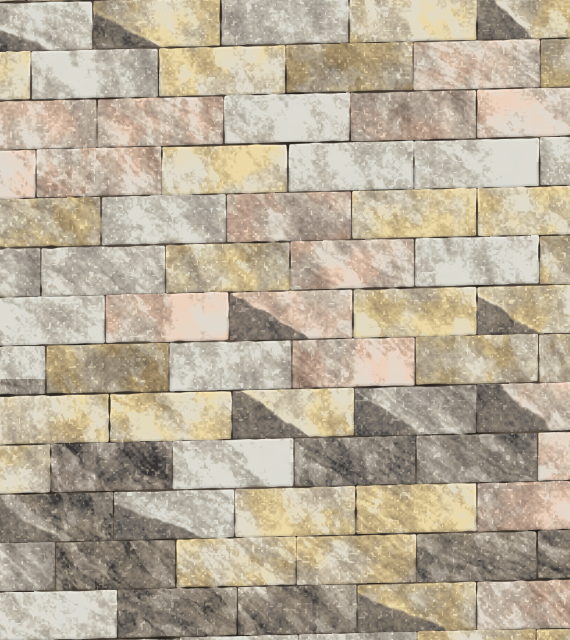
Write a Shadertoy shader that draws this texture.

```glsl
const float ROW_HEIGHT = 0.0768;
const float ROW_TILT = 0.024;
const float FIRST_JOINT = 0.0807;    // depth of the first bed joint at the left edge
const float JOINT_X = 0.745;         // column where the even rows share a joint
const float STONE_WIDTH_TOP = 0.2;
const float STONE_WIDTH_BOTTOM = 0.187;
const float JOINT_HALF = 0.0009;
const float CORNER_RADIUS = 0.003;
const float EDGE_WOBBLE = 0.0022;
const float RELIEF = 1.7;
const vec3 JOINT_COLOR = vec3(0.22, 0.19, 0.16);
const vec3 OCHRE = vec3(1.06, 0.99, 0.80);
const vec3 ROSE = vec3(1.07, 0.96, 0.91);
const vec3 GREY = vec3(0.99, 1.0, 1.01);
const vec3 TONES[6] = vec3[6](
    vec3(0.22, 0.21, 0.21), vec3(0.42, 0.40, 0.38), vec3(0.55, 0.51, 0.46),
    vec3(0.65, 0.62, 0.58), vec3(0.76, 0.73, 0.67), vec3(0.87, 0.86, 0.82));

float hash(vec2 p) {
    return fract(sin(dot(p, vec2(127.1, 311.7))) * 43758.5);
}

float noise(vec2 p) {
    vec2 i = floor(p), f = fract(p);
    f = f * f * (3.0 - 2.0 * f);
    return mix(mix(hash(i), hash(i + vec2(1, 0)), f.x),
               mix(hash(i + vec2(0, 1)), hash(i + vec2(1, 1)), f.x), f.y);
}

float fbm(vec2 p) {
    float sum = 0.0, amp = 0.5;
    for (int i = 0; i < 5; i++) {
        sum += amp * noise(p);
        p = mat2(1.6, 1.2, -1.2, 1.6) * p + 7.3;
        amp *= 0.5;
    }
    return sum;
}

vec3 toneColor(float tone) {
    tone = clamp(tone, 0.0, 4.999);
    int i = int(tone);
    return mix(TONES[i], TONES[i + 1], fract(tone));
}

float roundedBox(vec2 p, vec2 halfSize, float r) {
    vec2 d = abs(p) - halfSize + r;
    return length(max(d, 0.0)) + min(max(d.x, d.y), 0.0) - r;
}

// Split stone face; q is measured from the stone centre
vec3 stoneFace(vec2 p, vec2 q, vec2 id, float depth) {
    vec2 seed = 19.0 * vec2(hash(id + 3.1), hash(id + 8.7));
    float kind = hash(id + 1.7);
    float darkChance = mix(0.10, 0.27, smoothstep(0.5, 0.65, depth));
    float isDark = step(kind, darkChance);

    // Overall tone, with a change halfway along some stones
    float tone = mix(mix(2.5, 4.5, sqrt(hash(id + 5.3))), 1.5, isDark);
    float halfStep = smoothstep(-0.006, 0.006, q.x + 0.02 * (noise(p * 45.0) - 0.5));
    tone += halfStep * step(0.55, hash(id + 6.1)) * (hash(id + 9.4) - 0.5) * 2.2;

    // Leaning mineral blotches and pale crust
    float lean = mix(0.3, 0.95, hash(id + 2.2));
    vec2 along = mat2(cos(lean), -sin(lean), sin(lean), cos(lean)) * p;
    vec2 m = along * vec2(34.0, 17.0) + seed;
    float blotch = fbm(m);
    float cloud = fbm(p * 13.0 + seed.yx);
    tone += 3.4 * (blotch - 0.48) + 2.0 * (cloud - 0.48);
    float crust = smoothstep(0.54, 0.60, fbm(along * vec2(48.0, 26.0) + seed.yx + 4.0));
    tone += crust * mix(0.75, 1.1, isDark);

    // Diagonal strata, strongest in dark stones
    float veinAngle = mix(0.4, 0.8, hash(id + 4.6));
    float across = dot(q, vec2(sin(veinAngle), cos(veinAngle)));
    across += 0.022 * (fbm(p * 22.0 + seed) - 0.5);
    float strata = noise(vec2(across * 210.0, q.x * 9.0) + seed);
    tone += (strata - 0.5) * mix(0.35, 1.3, max(isDark, step(0.78, kind)));

    // Charcoal wedge bordered by a pale vein
    float hasWedge = step(0.84, hash(id + 7.9));
    float border = across + mix(0.012, 0.04, hash(id + 0.6));
    float wedge = hasWedge * smoothstep(0.003, -0.003, border);
    float vein = max(hasWedge, isDark) * smoothstep(0.005, 0.001, abs(border - 0.003));
    tone = mix(tone, 1.0 + 1.8 * (blotch - 0.45), wedge * 0.9);
    tone += vein * 0.8 * noise(p * 90.0);

    // Broken relief, fine grain and bright crystals
    float relief = blotch - fbm(m + vec2(-0.10, 0.12));
    tone += RELIEF * relief;
    tone += 1.1 * (noise(p * 290.0) - 0.5) + 0.7 * (noise(p * 130.0 + 5.0) - 0.5);
    tone += 1.3 * smoothstep(0.76, 0.92, noise(p * 230.0 + 31.0));

    // Mineral tint
    float tintPick = hash(id + 11.3);
    vec3 tint = tintPick < 0.55 ? OCHRE : (tintPick < 0.76 ? ROSE : GREY);
    float stain = smoothstep(0.32, 0.62, fbm(along * 20.0 + seed + 9.0));
    float tintAmount = mix(0.3, 1.0, stain) * (1.0 - 0.8 * max(isDark, wedge)) * (1.0 - 0.5 * crust);
    return toneColor(tone) * mix(vec3(1), tint, tintAmount);
}

void mainImage(out vec4 fragColor, in vec2 fragCoord) {
    vec2 p = fragCoord / iResolution.y;
    float pixel = 0.8 / iResolution.y;
    float depth = 1.0 - p.y;

    // Running bond on slightly tilted courses
    float v = (depth + ROW_TILT * p.x - FIRST_JOINT) / ROW_HEIGHT + 1.0;
    float row = floor(v);
    float width = mix(STONE_WIDTH_TOP, STONE_WIDTH_BOTTOM, row / 12.0);
    float u = (p.x - JOINT_X) / width - 0.5 * mod(row, 2.0);
    vec2 id = vec2(floor(u), row);
    vec2 size = vec2(width, ROW_HEIGHT);
    vec2 q = (vec2(fract(u), 1.0 - fract(v)) - 0.5) * size;

    // Uneven, lightly chipped outline
    vec2 shift = (vec2(hash(id + 12.5), hash(id + 14.2)) - 0.5) * vec2(0.001, 0.0022);
    float wobble = EDGE_WOBBLE * (noise(p * 75.0) - 0.55);
    float d = roundedBox(q - shift, 0.5 * size - JOINT_HALF, CORNER_RADIUS) + wobble;

    vec3 color = stoneFace(p, q, id, depth);
    float rim = smoothstep(-0.005, -0.001, d);
    color *= 1.0 + rim * (q.y > 0.0 ? 0.06 : -0.10);
    vec3 joint = JOINT_COLOR * mix(0.6, 1.8, noise(p * 24.0));
    color = mix(color, joint, smoothstep(-pixel, pixel, d));
    fragColor = vec4(clamp(color, 0.0, 1.0), 1.0);
}
```
